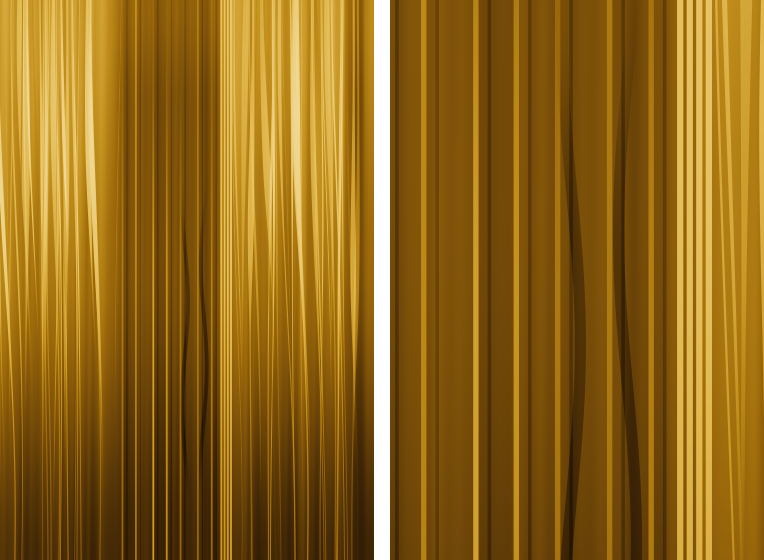
Left: the whole. Right: its middle third, enlarged.
This background is drawn by a WebGL 1 fragment shader. Its source:

```glsl
precision highp float;

// Golden curtain: tapering ribbons hang on both sides of a darker central panel.
// A single tone value is built from a vertical ramp, column noise and looped
// strands, then mapped through a six-step gold palette.

uniform vec2 u_resolution;

const int CURTAIN_STRANDS = 64;
const int PANEL_THREADS = 7;
const int BUNDLE_THREADS = 4;
const int WAVY_SHADOWS = 2;

const vec2 LEFT_CURTAIN = vec2(0.0, 0.32);    // start and end in x
const vec2 RIGHT_CURTAIN = vec2(0.62, 0.96);
const float THREAD_HALF_WIDTH = 0.0019;
const float BULGE_HALF_WIDTH = 0.0085;
const float BUNDLE_X = 0.592;
const float BUNDLE_STEP = 0.0085;
const float COLUMN_CONTRAST = 0.55;

const vec3 UMBER = vec3(0.25, 0.15, 0.02);
const vec3 BROWN = vec3(0.44, 0.28, 0.03);
const vec3 OCHRE = vec3(0.61, 0.41, 0.04);
const vec3 GOLD = vec3(0.76, 0.56, 0.11);
const vec3 LIGHT = vec3(0.88, 0.72, 0.31);
const vec3 PALE = vec3(0.95, 0.87, 0.63);

float hash(float n) {
  return fract(sin(n * 127.1 + 3.7) * 43758.55);
}

float noise(float x) {
  float cell = floor(x);
  return mix(hash(cell), hash(cell + 1.0), smoothstep(0.0, 1.0, x - cell));
}

// Antialiased line coverage that fades when thinner than one pixel.
float line(float offset, float halfWidth) {
  float pixel = 1.0 / u_resolution.x;
  float coverage = clamp((halfWidth - abs(offset)) / pixel + 0.5, 0.0, 1.0);
  return coverage * min(1.0, 2.0 * halfWidth / pixel);
}

// Tone 0 is umber, tone 5 is pale; negative tones sink towards black.
vec3 palette(float tone) {
  vec3 color = mix(UMBER, BROWN, clamp(tone, 0.0, 1.0));
  color = mix(color, OCHRE, clamp(tone - 1.0, 0.0, 1.0));
  color = mix(color, GOLD, clamp(tone - 2.0, 0.0, 1.0));
  color = mix(color, LIGHT, clamp(tone - 3.0, 0.0, 1.0));
  color = mix(color, PALE, clamp(tone - 4.0, 0.0, 1.0));
  return color * (1.0 + 0.6 * clamp(tone, -1.0, 0.0));
}

// Vertical ramp, dimmed in the central panel and near the right border.
float backdrop(vec2 p) {
  float panel = smoothstep(0.29, 0.34, p.x) - smoothstep(0.57, 0.63, p.x);
  panel += 0.9 * (smoothstep(0.91, 0.935, p.x) - smoothstep(0.965, 0.98, p.x));
  float side = 2.1 * smoothstep(-0.05, 0.55, p.y) + 0.9 * smoothstep(0.5, 1.0, p.y);
  float centre = 1.25 * smoothstep(0.0, 0.55, p.y) + 0.5 * smoothstep(0.8, 1.0, p.y);
  float columns = 0.6 * noise(p.x * 32.0 + p.y * 0.5) + 0.4 * noise(p.x * 110.0 - p.y);
  return mix(side, centre, panel) + (columns - 0.5) * 2.0 * COLUMN_CONTRAST;
}

// One ribbon: a thin thread below, swelling higher up, with a soft right flank.
float curtainStrand(float tone, vec2 p, float id) {
  vec2 span = mod(id, 2.0) < 0.5 ? LEFT_CURTAIN : RIGHT_CURTAIN;
  float sway = mix(-0.045, 0.022, hash(id + 20.3)) * smoothstep(0.05, 1.0, p.y);
  sway += 0.003 * sin(p.y * 6.0 + id);
  float offset = p.x - mix(span.x, span.y, hash(id)) - sway;

  float foot = mix(0.15, 0.5, hash(id + 41.7));
  float crest = foot + mix(0.2, 0.5, hash(id + 63.1));
  float swell = smoothstep(foot, crest, p.y) * (1.0 - 0.8 * smoothstep(crest, crest + 0.35, p.y));
  float size = hash(id + 87.9);
  float halfWidth = THREAD_HALF_WIDTH * mix(0.45, 1.0, size) + BULGE_HALF_WIDTH * size * size * swell;

  float tip = hash(id + 105.3) < 0.5 ? 1.0 : smoothstep(foot - 0.15, foot + 0.1, p.y);
  float opacity = mix(0.4, 0.95, hash(id + 131.9)) * tip;
  float shine = 2.5 + 1.7 * smoothstep(0.0, 0.55, p.y) + 0.7 * size * swell;
  shine -= 1.9 * step(0.8, hash(id + 152.3));

  float flank = exp(-max(offset, 0.0) / 0.016) * step(0.0, offset);
  tone += 0.4 * flank * swell * opacity;
  return mix(tone, shine, line(offset, halfWidth) * opacity);
}

void main() {
  vec2 p = gl_FragCoord.xy / u_resolution;
  float tone = backdrop(p);

  // Wavy shadows and straight threads in the central panel.
  for (int i = 0; i < WAVY_SHADOWS; i++) {
    float id = float(i);
    float path = 0.495 + 0.05 * id + 0.008 * sin(p.y * 17.0 + id * 2.0);
    float fade = smoothstep(0.1, 0.25, p.y) * (1.0 - smoothstep(0.5, 0.68, p.y));
    tone -= 0.8 * fade * line(p.x - path, 0.005);
  }
  for (int i = 0; i < PANEL_THREADS; i++) {
    float id = float(i);
    float x = 0.325 + 0.04 * id + 0.012 * (hash(id + 7.0) - 0.5);
    float fade = 1.0 - smoothstep(0.45, 0.95, p.y) * hash(id + 17.0);
    tone = mix(tone, 3.6, line(p.x - x, 0.0024) * fade * mix(0.45, 1.0, hash(id + 27.0)));
    tone -= 0.6 * line(p.x - x - 0.012, 0.0016);
  }

  for (int i = 0; i < CURTAIN_STRANDS; i++) {
    tone = curtainStrand(tone, p, float(i));
  }

  // Tight bright bundle along the right edge of the panel.
  for (int i = 0; i < BUNDLE_THREADS; i++) {
    float x = BUNDLE_X + BUNDLE_STEP * float(i);
    tone = mix(tone, 3.5 + 1.0 * smoothstep(0.0, 0.6, p.y), 0.9 * line(p.x - x, 0.0028));
  }

  gl_FragColor = vec4(palette(tone), 1.0);
}
```
